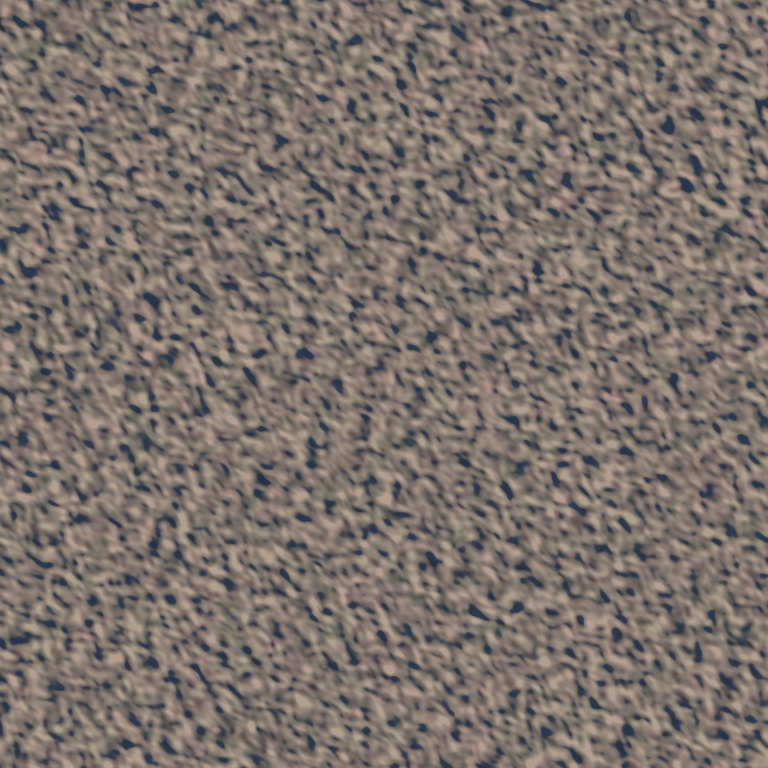
A WebGL 1 fragment shader for this texture:

```glsl
precision highp float;
// Rough tan weave flecked with small slanted navy pits.
// Two stretched gradient noises, one steep and one shallow, sum to a height;
// low ground turns navy, the rest follows a ramp from brown shade to pale tan.

uniform vec2 u_resolution;

const vec3 NAVY = vec3(0.16, 0.215, 0.30);
const vec3 SHADE = vec3(0.40, 0.37, 0.355);
const vec3 PALE = vec3(0.65, 0.58, 0.52);
const vec3 ROSY_TINT = vec3(0.020, -0.008, 0.008);

const float STEEP_ANGLE = -1.10;
const float SHALLOW_ANGLE = -0.30;
const float MIDDLE_ANGLE = -0.70;

float hash(vec2 cell) {
  return fract(sin(dot(cell, vec2(127.1, 311.7))) * 43758.5453);
}

// Slope of a random unit gradient at a lattice corner
float cornerSlope(vec2 corner, vec2 offset) {
  float angle = 6.28318 * hash(corner);
  return dot(vec2(cos(angle), sin(angle)), offset);
}

// Gradient noise, about 0.21 standard deviation around zero
float noise(vec2 p) {
  vec2 i = floor(p);
  vec2 f = fract(p);
  vec2 w = f * f * f * (f * (f * 6.0 - 15.0) + 10.0);
  vec2 e = vec2(1.0, 0.0);
  float low = mix(cornerSlope(i, f), cornerSlope(i + e, f - e), w.x);
  float high = mix(cornerSlope(i + e.yx, f - e.yx),
                   cornerSlope(i + e.xx, f - e.xx), w.x);
  return mix(low, high, w.y);
}

// Noise drawn out along a direction; freq is (along, across)
float streaks(vec2 p, float angle, vec2 freq, float seed) {
  vec2 along = vec2(cos(angle), sin(angle));
  vec2 across = vec2(-along.y, along.x);
  return noise(vec2(dot(p, along), dot(p, across)) * freq + seed);
}

// Weave height, scaled to roughly unit deviation
float weaveHeight(vec2 p) {
  float steep = streaks(p, STEEP_ANGLE, vec2(38.0, 86.0), 13.7);
  float shallow = streaks(p, SHALLOW_ANGLE, vec2(38.0, 92.0), 57.3);
  float ragged = streaks(p, MIDDLE_ANGLE, vec2(80.0, 130.0), 91.1);
  return 3.1 * (steep + shallow + 0.55 * ragged);
}

void main() {
  vec2 uv = gl_FragCoord.xy / u_resolution.y;

  // Slight warp breaks up the regular spacing
  vec2 warp = vec2(noise(uv * 30.0 + 5.2), noise(uv * 30.0 + 71.9));
  float height = weaveHeight(uv + 0.006 * warp);

  // Tan threads: height plus independent mottling
  float mottle = streaks(uv, MIDDLE_ANGLE, vec2(55.0, 85.0), 33.4)
               + 0.25 * noise(uv * 10.0 + 8.8);
  float tone = 0.88 * height + 1.7 * mottle;
  vec3 color = mix(SHADE, PALE, clamp((tone + 1.0) / 2.5, -0.15, 1.2));

  // Faint drifts between rosy and olive
  float tint = noise(uv * 16.0 + 44.6) + noise(uv * 45.0 + 19.5);
  color += ROSY_TINT * tint;

  // Navy pits, deepest at the core, with soft rims
  float pit = 1.0 - smoothstep(-2.25, -0.70, height);
  color = mix(color, NAVY + 0.04 * mottle, pit);

  gl_FragColor = vec4(color, 1.0);
}
```
